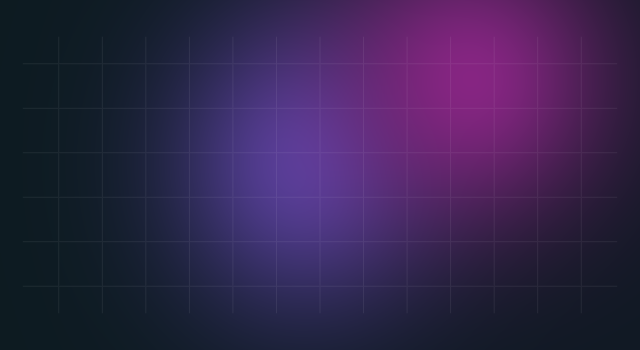
Reproduce this background procedurally as a WebGL 2 fragment shader.

```glsl
#version 300 es
precision highp float;
// Soft violet and magenta glows over a dark teal ground, with a faint inset grid.

#define BASE_LEFT vec3(0.050, 0.106, 0.130)
#define BASE_RIGHT vec3(0.062, 0.096, 0.138)
#define VIOLET vec3(0.335, 0.255, 0.610)
#define MAGENTA vec3(0.525, 0.145, 0.510)
#define VIOLET_CENTER vec2(-0.045, 0.036)
#define VIOLET_SPREAD vec2(0.262, 0.298)
#define MAGENTA_CENTER vec2(0.431, 0.274)
#define MAGENTA_SPREAD vec2(0.280, 0.285)
#define GRID_CELL vec2(0.1244, 0.1271)
#define GRID_EXTENT vec2(0.849, 0.395)
#define LINE_WIDTH 0.0024
#define LINE_ALPHA 0.08

uniform vec2 u_resolution;
out vec4 fragColor;

// Elliptical Gaussian falloff, 1 at the center
float glow(vec2 p, vec2 center, vec2 spread) {
    vec2 d = (p - center) / spread;
    return exp(-0.5 * dot(d, d));
}

// Antialiased coverage of thin grid lines, clipped to the inset frame
float grid(vec2 p, float pixel) {
    // Columns pass through the middle; rows straddle it
    vec2 cell = fract(p / GRID_CELL + vec2(0.5, 0.0)) - 0.5;
    vec2 dist = abs(cell) * GRID_CELL;
    vec2 line = clamp((0.5 * (LINE_WIDTH + pixel) - dist) / pixel,
                      0.0, min(1.0, LINE_WIDTH / pixel));
    vec2 inside = clamp((GRID_EXTENT - abs(p)) / pixel + 0.5, 0.0, 1.0);
    return max(line.x, line.y) * inside.x * inside.y;
}

void main() {
    // Centered coordinates in units of canvas height
    vec2 p = (gl_FragCoord.xy - 0.5 * u_resolution) / u_resolution.y;
    float pixel = 1.0 / u_resolution.y;

    // Ground and glows
    vec3 color = mix(BASE_LEFT, BASE_RIGHT, gl_FragCoord.x / u_resolution.x);
    color = mix(color, VIOLET, glow(p, VIOLET_CENTER, VIOLET_SPREAD));
    color = mix(color, MAGENTA, glow(p, MAGENTA_CENTER, MAGENTA_SPREAD));

    // Grid overlay
    color = mix(color, vec3(1.0), LINE_ALPHA * grid(p, pixel));
    fragColor = vec4(color, 1.0);
}
```
